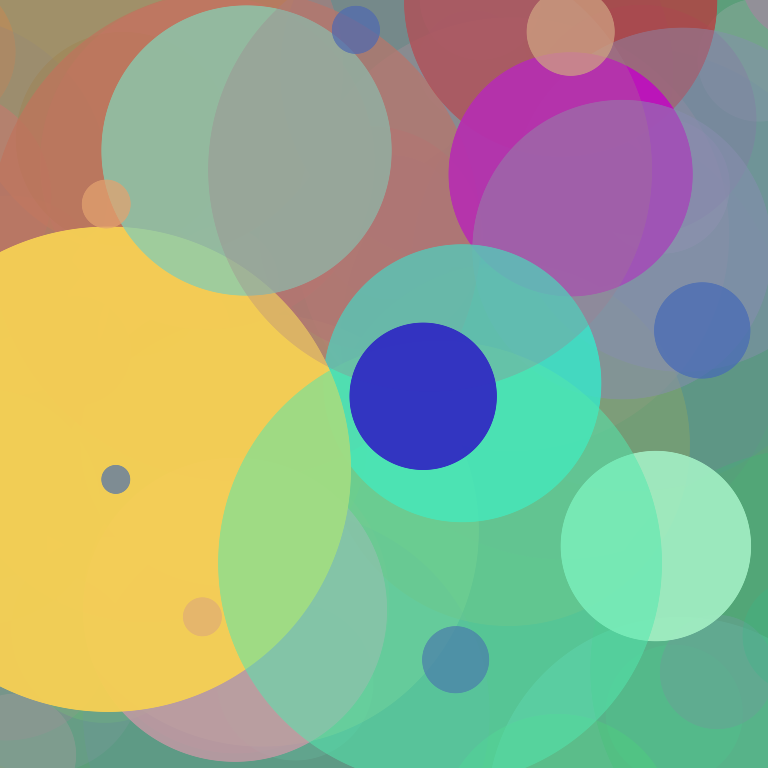
Write a Shadertoy shader that draws this background.

```glsl
// Overlapping translucent discs: a scattered underlayer, large focal discs and small accents.

const int UNDERLAYER_COUNT = 44;
const int ACCENT_COUNT = 7;

// Three pseudo-random values in 0..1 for one seed
vec3 hash3(float seed) {
    vec3 p = fract(seed * vec3(0.1031, 0.1030, 0.0973));
    p += dot(p, p.yzx + 33.33);
    return fract((p.xxy + p.yzz) * p.zyx);
}

// Regional palette: warm and violet above, sage and green below
vec3 regionTint(vec2 p) {
    vec2 w = smoothstep(0.28, 0.72, p);
    vec3 lower = mix(vec3(0.53, 0.68, 0.50), vec3(0.33, 0.75, 0.54), w.x);
    vec3 upper = mix(vec3(0.72, 0.44, 0.37), vec3(0.51, 0.53, 0.66), w.x);
    return mix(lower, upper, w.y);
}

// Blend a crisp disc over the colour beneath it
vec3 overDisc(vec3 under, vec2 p, vec2 centre, float radius, vec3 tint, float opacity) {
    float pixel = 1.0 / iResolution.y;
    float dist = length(p - centre) - radius;
    float cover = 1.0 - smoothstep(-0.5 * pixel, 0.5 * pixel, dist);
    return mix(under, tint, cover * opacity);
}

// Medium and large faint discs, tinted by the region they lie in
vec3 underlayer(vec3 colour, vec2 p) {
    for (int i = 0; i < UNDERLAYER_COUNT; i++) {
        float seed = float(i) + 17.0;
        vec3 place = hash3(seed * 3.7);
        vec3 jitter = hash3(seed * 5.3 + 91.0) - 0.5;
        vec2 centre = place.xy * 1.2 - 0.1;
        float radius = mix(0.07, 0.29, place.z * place.z);
        vec3 tint = clamp(regionTint(centre) + 0.34 * jitter, 0.0, 1.0);
        colour = overDisc(colour, p, centre, radius, tint, 0.38 + 0.3 * jitter.x);
    }
    return colour;
}

// Large discs that set the composition, from back to front
vec3 focalDiscs(vec3 colour, vec2 p) {
    vec3 terracotta = vec3(0.75, 0.45, 0.36);
    vec3 brick      = vec3(0.72, 0.23, 0.24);
    vec3 rose       = vec3(0.78, 0.60, 0.65);
    vec3 magenta    = vec3(0.74, 0.06, 0.74);
    vec3 slate      = vec3(0.53, 0.55, 0.69);
    vec3 turquoise  = vec3(0.20, 0.92, 0.80);
    vec3 mint       = vec3(0.64, 0.94, 0.77);
    vec3 amber      = vec3(0.96, 0.81, 0.33);
    vec3 aqua       = vec3(0.53, 0.80, 0.69);
    vec3 leaf       = vec3(0.32, 0.91, 0.68);
    vec3 mauve      = vec3(0.64, 0.48, 0.55);
    vec3 indigo     = vec3(0.19, 0.18, 0.76);

    colour = overDisc(colour, p, vec2(0.306, 0.694), 0.320, terracotta, 0.72);
    colour = overDisc(colour, p, vec2(0.730, 1.000), 0.204, brick, 0.78);
    colour = overDisc(colour, p, vec2(0.306, 0.206), 0.198, rose, 0.80);
    colour = overDisc(colour, p, vec2(0.889, 0.740), 0.224, slate, 0.45);
    colour = overDisc(colour, p, vec2(0.743, 0.773), 0.159, magenta, 0.94);
    colour = overDisc(colour, p, vec2(0.810, 0.675), 0.195, slate, 0.52);
    colour = overDisc(colour, p, vec2(0.602, 0.501), 0.181, turquoise, 0.78);
    colour = overDisc(colour, p, vec2(0.854, 0.289), 0.124, mint, 0.90);
    colour = overDisc(colour, p, vec2(0.141, 0.389), 0.316, amber, 0.96);
    colour = overDisc(colour, p, vec2(0.321, 0.804), 0.189, aqua, 0.78);
    colour = overDisc(colour, p, vec2(0.573, 0.267), 0.289, leaf, 0.52);
    colour = overDisc(colour, p, vec2(0.560, 0.779), 0.289, mauve, 0.30);
    return overDisc(colour, p, vec2(0.551, 0.484), 0.096, indigo, 0.96);
}

// Small discs, alternating cool and warm, spread round the centre
vec3 accents(vec3 colour, vec2 p) {
    for (int i = 0; i < ACCENT_COUNT; i++) {
        float n = float(i);
        float angle = 1.65 + n * 2.39996;
        vec3 rnd = hash3(n * 7.1 + 43.0);
        vec2 centre = 0.5 + mix(0.36, 0.54, rnd.x) * vec2(cos(angle), sin(angle));
        float radius = mix(0.012, 0.075, rnd.y);
        vec3 accent = mix(vec3(0.26, 0.40, 0.72), vec3(0.93, 0.68, 0.45), mod(n, 2.0));
        vec3 tint = mix(accent, regionTint(centre), 0.3 * rnd.z);
        colour = overDisc(colour, p, centre, radius, tint, 0.72);
    }
    return colour;
}

void mainImage(out vec4 fragColor, in vec2 fragCoord) {
    vec2 p = fragCoord / iResolution.y;
    vec3 colour = vec3(0.36, 0.62, 0.48);
    colour = underlayer(colour, p);
    colour = focalDiscs(colour, p);
    colour = accents(colour, p);
    fragColor = vec4(colour, 1.0);
}
```
